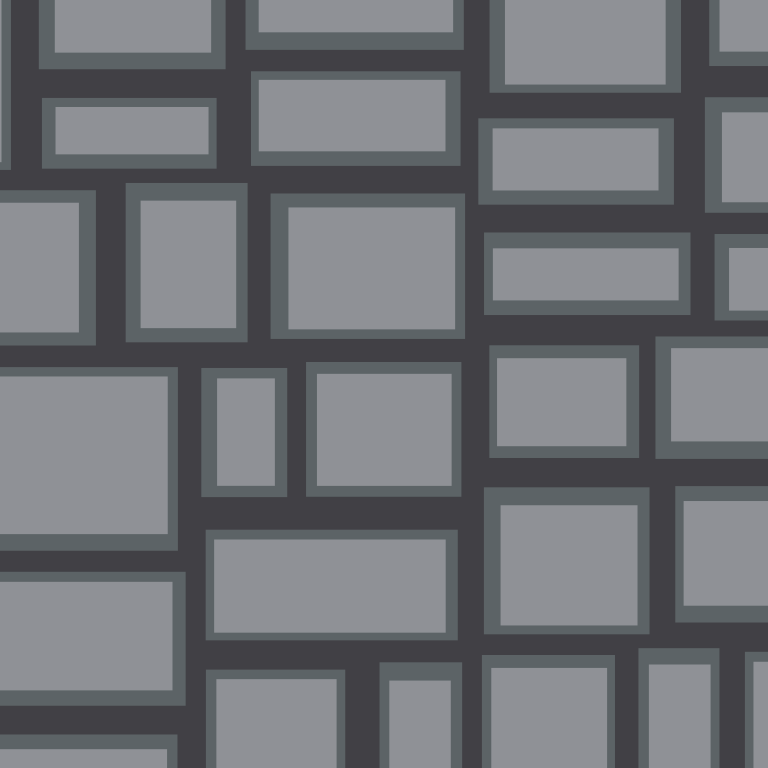
This pattern is drawn by a three.js fragment shader. Its source:

```glsl
varying vec2 vUv;

const vec3 JOINT_COLOR = vec3(0.255, 0.25, 0.27);
const vec3 RIM_COLOR = vec3(0.36, 0.39, 0.40);
const vec3 STONE_COLOR = vec3(0.56, 0.57, 0.59);

const vec4 WALL = vec4(-0.14, -0.10, 1.14, 1.08); // left, bottom, right, top
const vec2 AREA_RANGE = vec2(0.045, 0.115);
const vec2 MIN_CUT_SIDE = vec2(0.28, 0.25);

float hash(float id, float salt) {
  return fract(sin(dot(vec2(id, salt), vec2(127.1, 311.7))) * 43758.5);
}

vec4 hash4(float id, float salt) {
  return vec4(hash(id, salt), hash(id, salt + 1.0),
              hash(id, salt + 2.0), hash(id, salt + 3.0));
}

// Cuts the wall again and again, keeping the part that holds p.
vec4 findCell(vec2 p, vec4 cell, out float id) {
  id = 1.0;
  for (int i = 0; i < 8; i++) {
    vec2 size = cell.zw - cell.xy;
    float limit = mix(AREA_RANGE.x, AREA_RANGE.y, hash(id, 1.0));
    bool tooSmall = all(lessThan(size, MIN_CUT_SIDE));
    if (size.x * size.y < limit || tooSmall) break;

    // Two columns first, then mostly courses of wide stones.
    bool cutWidth = size.x * mix(0.25, 1.0, hash(id, 2.0)) > size.y;
    if (size.x < MIN_CUT_SIDE.x) cutWidth = false;
    if (size.y < MIN_CUT_SIDE.y || i == 0) cutWidth = true;

    float ratio = i == 0 ? 0.59 : mix(0.36, 0.64, hash(id, 3.0));
    vec2 cut = mix(cell.xy, cell.zw, ratio);
    bool upper = cutWidth ? p.x > cut.x : p.y > cut.y;
    if (cutWidth) {
      if (upper) cell.x = cut.x; else cell.z = cut.x;
    } else {
      if (upper) cell.y = cut.y; else cell.w = cut.y;
    }
    id = id * 2.0 + (upper ? 1.0 : 0.0);
  }
  return cell;
}

// Moves each side of a box inward by its own amount.
vec4 inset(vec4 box, vec4 amount) {
  return box + amount * vec4(1.0, 1.0, -1.0, -1.0);
}

// Coverage of a box, smoothed over one pixel.
float boxMask(vec2 p, vec4 box, vec2 pixel) {
  vec2 depth = min(p - box.xy, box.zw - p);
  vec2 cover = clamp(depth / pixel + 0.5, 0.0, 1.0);
  return cover.x * cover.y;
}

void main() {
  vec2 pixel = max(fwidth(vUv), vec2(0.0001));

  float id;
  vec4 cell = findCell(vUv, WALL, id);

  // Uneven joints and uneven rims, one width per side.
  vec4 jointWidth = mix(vec4(0.007), vec4(0.025), hash4(id, 11.0));
  vec4 rimWidth = mix(vec4(0.010), vec4(0.024), pow(hash4(id, 21.0), vec4(1.6)));
  vec4 rim = inset(cell, jointWidth);
  vec4 stone = inset(rim, rimWidth);

  vec3 color = mix(JOINT_COLOR, RIM_COLOR, boxMask(vUv, rim, pixel));
  color = mix(color, STONE_COLOR, boxMask(vUv, stone, pixel));
  gl_FragColor = vec4(color, 1.0);
}
```
